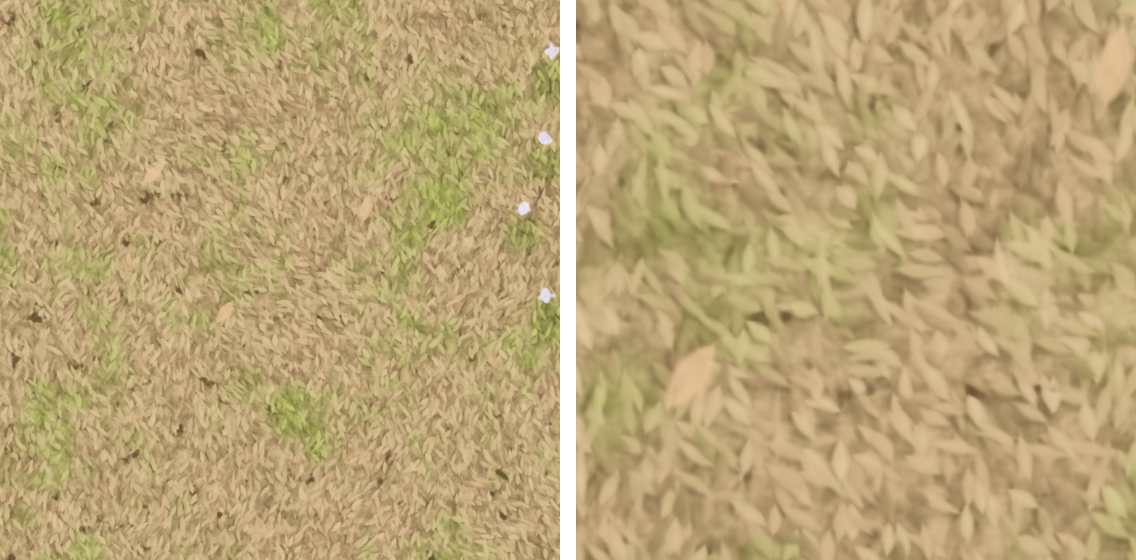
Left: the whole. Right: its middle third, enlarged.
This texture is drawn by a WebGL 2 fragment shader. Its source:

```glsl
#version 300 es
precision highp float;
// Dry, sunlit lawn: soft tapered blades are layered from jittered grids over
// noisy ground. Broad gradient noise sets lean and green patches; a few
// shadow gaps, pale leaves and small white flowers are scattered on top.
uniform vec2 u_resolution;
out vec4 fragColor;

const vec3 STRAW_DARK  = vec3(0.49, 0.39, 0.25);
const vec3 STRAW_MID   = vec3(0.79, 0.68, 0.51);
const vec3 STRAW_LIGHT = vec3(0.91, 0.81, 0.66);
const vec3 GREEN_DARK  = vec3(0.45, 0.42, 0.21);
const vec3 GREEN_MID   = vec3(0.73, 0.69, 0.45);
const vec3 GREEN_LIGHT = vec3(0.86, 0.83, 0.61);
const vec3 FRESH_GREEN = vec3(0.64, 0.68, 0.31);
const vec3 SHADOW      = vec3(0.34, 0.26, 0.15);
const vec3 PALE_LEAF   = vec3(0.91, 0.77, 0.60);
const vec3 PETAL       = vec3(0.94, 0.92, 0.97);

const int   LAYERS       = 4;
const float BLADE_GRID   = 42.0;  // cells across the canvas
const float BLADE_LENGTH = 0.52;  // half length, in cells
const float BLADE_WIDTH  = 0.16;  // half width, in cells
const float BLADE_SOFT   = 0.11;
const float BLADE_SHADE  = 0.34;
const float PATCH_SCALE  = 4.5;
const float LEAN_SCALE   = 3.0;
const int   FLOWERS      = 4;
const int   LEAVES       = 3;

vec2 hash2(vec2 p) {
    vec3 q = fract(p.xyx * vec3(0.1031, 0.1030, 0.0973));
    q += dot(q, q.yzx + 33.33);
    return fract((q.xx + q.yz) * q.zy);
}

float gradNoise(vec2 p) {
    vec2 i = floor(p), f = fract(p);
    vec2 u = f * f * f * (f * (f * 6.0 - 15.0) + 10.0);
    vec2 o = vec2(0.0, 1.0);
    float a = dot(hash2(i) * 2.0 - 1.0, f);
    float b = dot(hash2(i + o.yx) * 2.0 - 1.0, f - o.yx);
    float c = dot(hash2(i + o.xy) * 2.0 - 1.0, f - o.xy);
    float d = dot(hash2(i + o.yy) * 2.0 - 1.0, f - o.yy);
    return 1.4 * mix(mix(a, b, u.x), mix(c, d, u.x), u.y);
}

float fbm(vec2 p) {
    return gradNoise(p) + 0.5 * gradNoise(p * 2.1 + 17.3) + 0.3 * gradNoise(p * 4.3 + 41.7);
}

vec2 rotate(vec2 p, float a) {
    return vec2(cos(a) * p.x + sin(a) * p.y, cos(a) * p.y - sin(a) * p.x);
}

// Coverage of a pointed blade lying along x
float bladeMask(vec2 p, float halfLength, float halfWidth, float soft) {
    float along = p.x / halfLength;
    return 1.0 - smoothstep(-soft, soft, abs(p.y) - halfWidth * (1.0 - along * along));
}

// Adds one layer of blades; state holds (tone, hue jitter)
vec2 addBlades(vec2 uv, float layer, vec2 state) {
    float turn = layer * 0.7, shift = layer * 53.7 + 100.0;
    vec2 p = rotate(uv, turn) * BLADE_GRID + shift;
    vec2 base = floor(p);
    for (int y = -1; y <= 1; y++)
    for (int x = -1; x <= 1; x++) {
        vec2 cell = base + vec2(x, y);
        vec2 spot = hash2(cell), look = hash2(cell + 71.3), form = hash2(cell + 139.1);
        vec2 home = rotate((cell - shift) / BLADE_GRID, -turn);
        float lean = 1.75 + 1.1 * gradNoise(home * LEAN_SCALE + 5.2) + (form.x - 0.5) * 1.7;
        vec2 q = rotate(p - cell - spot, lean - turn);
        q.y += 0.25 * (form.y - 0.5) * q.x * q.x;
        float len = BLADE_LENGTH * mix(0.65, 1.1, form.y);
        float wid = BLADE_WIDTH * mix(0.7, 1.2, spot.y);
        float shade = bladeMask(q + vec2(0.0, -0.13), len, wid, BLADE_SOFT * 1.3);
        state.x -= BLADE_SHADE * shade * look.y;
        float tone = mix(-0.50, 0.68, look.x) - 0.16 * q.y / wid;
        float mask = bladeMask(q, len, wid, BLADE_SOFT);
        state = mix(state, vec2(tone, look.y - 0.5), 0.85 * mask);
    }
    return state;
}

vec3 ramp(vec3 dark, vec3 mid, vec3 light, float t) {
    return t < 0.0 ? mix(mid, dark, min(-t, 1.3)) : mix(mid, light, min(t, 1.2));
}

void main() {
    vec2 uv = gl_FragCoord.xy / u_resolution.y;

    // Ground and blades
    vec2 state = vec2(-0.2 + 0.6 * fbm(uv * 45.0), 0.0);
    for (int i = 0; i < LAYERS; i++) state = addBlades(uv, float(i), state);
    float tone = state.x + 0.20 * fbm(uv * 14.0 + 8.0) + 0.12 * gradNoise(uv * 130.0);

    // Patches of straw and green, with dark gaps
    float patches = fbm(uv * PATCH_SCALE + 23.0) + 0.35 * gradNoise(uv * 22.0);
    float green = smoothstep(-0.20, 0.50, patches + 0.45 * state.y);
    vec3 color = mix(ramp(STRAW_DARK, STRAW_MID, STRAW_LIGHT, tone),
                     ramp(GREEN_DARK, GREEN_MID, GREEN_LIGHT, tone), green);
    float fresh = smoothstep(0.35, 0.9, patches + 0.5 * gradNoise(uv * 30.0 + 3.0));
    color = mix(color, FRESH_GREEN * (1.0 + 0.3 * tone), 0.55 * fresh);
    float gap = smoothstep(0.55, 1.0, fbm(uv * 24.0 + 61.0) - 0.25 * tone);
    color = mix(color, SHADOW, 0.75 * gap);

    // Pale fallen leaves
    for (int i = 0; i < LEAVES; i++) {
        vec2 h = hash2(vec2(float(i) + 3.0, 9.0));
        vec2 q = rotate(uv - mix(vec2(0.2), vec2(0.8), h), 0.6 + h.x);
        color = mix(color, PALE_LEAF, 0.8 * bladeMask(q, 0.024, 0.010, 0.003));
    }

    // Flowers near the right edge, each above a greener tuft
    for (int i = 0; i < FLOWERS; i++) {
        vec2 h = hash2(vec2(float(i) + 12.0, 31.0));
        vec2 q = uv - vec2(0.91 + 0.08 * h.x, 0.44 + (float(i) + 0.6 * h.y) * 0.155);
        float tuft = 1.0 - smoothstep(0.01, 0.06, length(q + vec2(0.0, 0.045)));
        color = mix(color, FRESH_GREEN * (0.85 + 0.5 * tone), 0.6 * tuft);
        float rim = 0.012 + 0.006 * gradNoise(uv * 90.0);
        float petals = 1.0 - smoothstep(-0.003, 0.003, length(q) - rim);
        color = mix(color, PETAL * (0.96 + 0.08 * tone), petals);
    }
    fragColor = vec4(clamp(color, 0.0, 1.0), 1.0);
}
```
